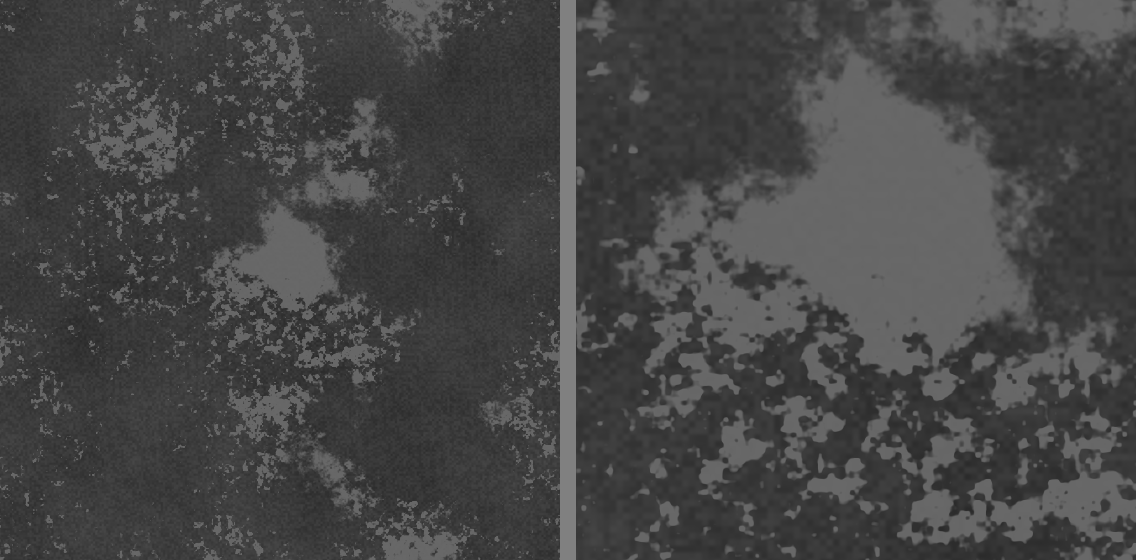
Left: the whole. Right: its middle third, enlarged.
Write a WebGL 2 fragment shader that draws this texture.

```glsl
#version 300 es
precision highp float;

uniform vec2 u_resolution;
out vec4 fragColor;

#define PATCH_CELLS 4.0
#define PATCH_LEVEL 0.595
#define EDGE_SOFTNESS 0.05
#define WARP_AMOUNT 0.09
#define SPECKLE_CELLS 80.0
#define SPECKLE_MIN 0.15
#define SPECKLE_MAX 0.85
#define CLOUD_CONTRAST 0.14
#define GRAIN_CONTRAST 0.06
#define DARK_TONE 0.236
#define LIGHT_TONE 0.405

float hash(vec2 cell, float seed) {
    return fract(sin(dot(cell, vec2(127.1, 311.7)) + seed * 17.3) * 43758.5453);
}

// Value noise that wraps after a whole number of cells
float wrapNoise(vec2 uv, float cells, float seed) {
    vec2 p = uv * cells;
    vec2 cell = floor(p);
    vec2 f = p - cell;
    vec2 s = f * f * f * (f * (f * 6.0 - 15.0) + 10.0);
    vec2 a = mod(cell, cells);
    vec2 b = mod(cell + 1.0, cells);
    float low = mix(hash(a, seed), hash(vec2(b.x, a.y), seed), s.x);
    float high = mix(hash(vec2(a.x, b.y), seed), hash(b, seed), s.x);
    return mix(low, high, s.y);
}

// Sum of octaves, normalised to a mean of one half
float fbm(vec2 uv, float cells, int octaves, float gain, float seed) {
    float sum = 0.0;
    float total = 0.0;
    float amplitude = 1.0;
    for (int i = 0; i < octaves; i++) {
        // Shift each octave so the lattices do not line up
        vec2 shift = vec2(0.37, 0.61) * float(i);
        sum += amplitude * wrapNoise(uv + shift, cells, seed + float(i));
        total += amplitude;
        amplitude *= gain;
        cells *= 2.0;
    }
    return sum / total;
}

// Coverage of the worn light patches, from solid cores to loose specks
float wornPatches(vec2 uv) {
    vec2 warp = vec2(fbm(uv, 6.0, 5, 0.55, 11.0), fbm(uv, 6.0, 5, 0.55, 23.0)) - 0.5;
    float field = fbm(uv + WARP_AMOUNT * warp, PATCH_CELLS, 8, 0.6, 37.0);

    float roughness = smoothstep(0.35, 0.65, fbm(uv, 5.0, 4, 0.55, 51.0));
    float speckle = fbm(uv, SPECKLE_CELLS, 3, 0.8, 67.0) - 0.5;
    field += speckle * mix(SPECKLE_MIN, SPECKLE_MAX, roughness);

    return smoothstep(PATCH_LEVEL - EDGE_SOFTNESS, PATCH_LEVEL + EDGE_SOFTNESS, field);
}

void main() {
    vec2 uv = gl_FragCoord.xy / u_resolution;

    // Dark ground with soft clouds and fine grain
    float clouds = fbm(uv, 5.0, 6, 0.62, 83.0) - 0.5;
    float grain = wrapNoise(uv, 256.0, 97.0) - 0.5;
    float ground = DARK_TONE + CLOUD_CONTRAST * clouds + GRAIN_CONTRAST * grain;

    // Nearly flat light layer on top
    float worn = LIGHT_TONE + 0.15 * GRAIN_CONTRAST * grain;
    float tone = mix(ground, worn, wornPatches(uv));

    fragColor = vec4(vec3(tone), 1.0);
}
```
